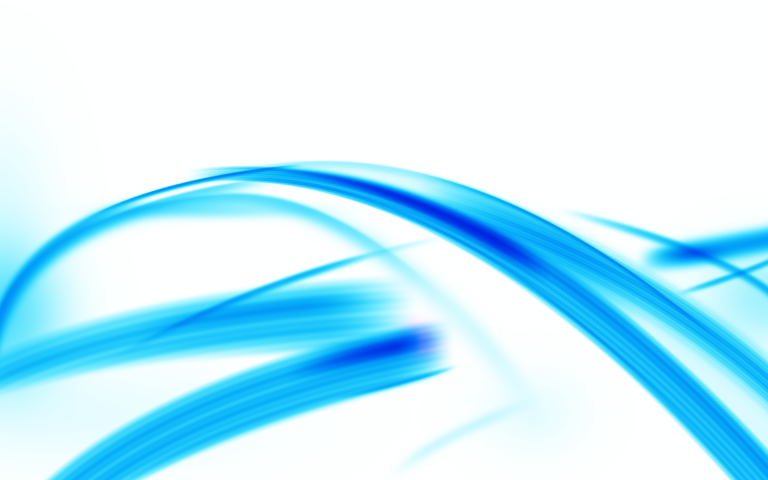
A WebGL 2 fragment shader for this background:

```glsl
#version 300 es
precision highp float;
// Soft blue light ribbons arching over a white ground.
// Ribbons follow quadratic curves and add ink density; the sum then
// absorbs red first, green next and blue last.
uniform vec2 u_resolution;
out vec4 fragColor;

const vec3 INK = vec3(3, .36, .025);
const vec3 ROSE = vec3(.1, .55, .02);
const vec3 PAPER = vec3(.995, 1, 1);

// Signed distance, positive above, to a curve running left to right.
// The columns are its start, middle and end.
float arc(vec2 p, mat3x2 k) {
  vec2 control = 2.0 * k[1] - .5 * (k[0] + k[2]);
  vec2 bend = k[0] - 2.0 * control + k[2];
  vec2 lead = 2.0 * (control - k[0]);
  float dx = p.x - k[0].x;
  float speed = sqrt(max(lead.x * lead.x + 4.0 * bend.x * dx, 1e-4));
  float t = 2.0 * dx / (lead.x + speed);
  float slope = (lead.y + 2.0 * bend.y * t) / speed;
  return (p.y - k[0].y - (lead.y + bend.y * t) * t) / sqrt(1.0 + slope * slope);
}

// Bell profile with separate widths above and below the curve.
float stroke(float d, float above, float below) {
  float r = d / (d > 0.0 ? above : below);
  return exp(-r * r);
}

// Soft area below one curve and above another.
float between(float upper, float lower, float soft) {
  return smoothstep(-soft, soft, -upper) * smoothstep(-soft, soft, lower);
}

float span(float x, float in0, float in1, float out0, float out1) {
  return smoothstep(in0, in1, x) * (1.0 - smoothstep(out0, out1, x));
}

float glow(vec2 p, vec2 center, vec2 radius) {
  vec2 q = (p - center) / radius;
  return exp(-dot(q, q));
}

// Fine silky variation across a ribbon.
float silk(float d, float frequency) {
  return 1.0 + .18 * sin(d * frequency) + .1 * sin(d * frequency * 2.7 + 1.0);
}

float mainArch(vec2 p) {
  float x = p.x;
  float left = arc(p, mat3x2(0, .365, .208, .558, .625, .656));
  float top = arc(p, mat3x2(.521, .648, 1.042, .583, 1.6, .198));
  float core = arc(p, mat3x2(.417, .644, 1, .515, 1.6, .021));
  float under = arc(p, mat3x2(.375, .617, .938, .5, 1.531, 0));
  float upper = arc(p, mat3x2(.833, .604, 1.25, .446, 1.6, .208));
  float spread = smoothstep(.55, 1.2, x);
  // Left shoulder and its thin outer lines
  float ink = .9 * stroke(left + .008, .01, .022) * span(x, -.1, 0.0, .13, .33);
  ink += 1.6 * stroke(left, .002, .005) * span(x, .15, .35, .5, .64);
  ink += .35 * stroke(left + .022, .004, .014) * span(x, .15, .3, .42, .6);
  // Main ribbon with its deep core
  float body = between(core - mix(.004, .022, spread), under, mix(.004, .011, spread));
  float depth = mix(.006, .019, spread);
  ink += .85 * body * silk(core, 500.0) * smoothstep(.38, .62, x);
  ink += .5 * stroke(core, .012, .012) * smoothstep(.5, .8, x);
  ink += 3.6 * stroke(core, depth, depth) * span(x, .5, .9, 1.02, 1.16);
  ink += .5 * stroke(under - .008, .004, .004) * span(x, .4, .7, 1.2, 1.6);
  // Upper ribbon, its rim and the wash between both ribbons
  ink += .95 * stroke(upper, .024, .03) * silk(upper, 350.0) * smoothstep(.85, 1.2, x);
  ink += 1.2 * stroke(top, .002, .005) * span(x, .85, 1.15, 1.3, 1.55);
  ink += .14 * stroke(top, .003, .012) * span(x, .5, .65, .95, 1.1);
  float wash = .05 + .35 * span(x, .85, 1.08, 1.16, 1.36);
  return ink + wash * between(top, core, .01) * smoothstep(.6, .9, x);
}

float innerArch(vec2 p) {
  float left = arc(p, mat3x2(0, .354, .167, .517, .458, .59));
  float right = arc(p, mat3x2(.458, .59, .771, .498, 1.115, .167));
  float ink = .35 * stroke(left, .006, .02) * (1.0 - smoothstep(.44, .48, p.x));
  ink += .35 * stroke(right, .006, .02) * span(p.x, .44, .48, .6, .95);
  ink += .06 * stroke(right, .02, .03) * span(p.x, .6, .8, 1.0, 1.15);
  return ink + .18 * glow(p, vec2(.43, .56), vec2(.16, .014));
}

float lowerSweeps(vec2 p) {
  float x = p.x;
  float midTop = arc(p, mat3x2(0, .246, .313, .344, .729, .4));
  float midBase = arc(p, mat3x2(0, .198, .375, .267, .813, .281));
  float lowTop = arc(p, mat3x2(.115, 0, .417, .181, .833, .306));
  float lowBase = arc(p, mat3x2(.27, 0, .563, .123, .917, .225));
  float diagonal = arc(p, mat3x2(.229, .25, .542, .396, .896, .5));
  float rim = arc(p, mat3x2(.688, .167, .833, .202, .948, .235));
  float ink = .65 * between(midTop, midBase, .028) * silk(midTop, 140.0) * (1.0 - smoothstep(.66, .88, x));
  ink += .6 * stroke(midTop + .025, .016, .025) * span(x, .25, .5, .62, .78);
  ink += .85 * between(lowTop, lowBase, .018) * silk(lowTop, 170.0) * (1.0 - smoothstep(.8, .95, x));
  ink += 3.2 * stroke(lowTop + .025, .017, .02) * span(x, .58, .82, .82, .88);
  ink += stroke(diagonal, .005, .008) * (.9 * span(x, .22, .5, .62, .8) + .1 * span(x, .6, .75, .8, .95));
  return ink + .8 * stroke(rim, .005, .004) * span(x, .68, .82, .86, .96);
}

float rightCrossing(vec2 p) {
  float falling = arc(p, mat3x2(1.125, .573, 1.417, .488, 1.6, .396));
  float band = arc(p, mat3x2(1.333, .454, 1.458, .475, 1.6, .5));
  float thin = arc(p, mat3x2(1.438, .396, 1.531, .427, 1.6, .454));
  float ink = .8 * stroke(falling, .006, .009) * smoothstep(1.15, 1.45, p.x);
  ink += 1.3 * stroke(band, .019, .019) * smoothstep(1.32, 1.45, p.x);
  ink += 1.2 * glow(p, vec2(1.44, .472), vec2(.05, .013));
  ink += .7 * stroke(thin, .005, .006) * smoothstep(1.4, 1.5, p.x);
  return ink + .15 * glow(p, vec2(1.6, .38), vec2(.12, .09));
}

float haze(vec2 p) {
  float trail = arc(p, mat3x2(.813, .01, .938, .09, 1.104, .16));
  float ink = .35 * glow(p, vec2(0, .34), vec2(.11, .13)) + .04 * glow(p, vec2(0, .55), vec2(.1, .2));
  ink += .03 * (glow(p, vec2(.2, .13), vec2(.3, .1)) + glow(p, vec2(1.11, .14), vec2(.1, .08)));
  return ink + .07 * stroke(trail, .012, .014) * span(p.x, .8, .9, 1.0, 1.13);
}

void main() {
  vec2 p = gl_FragCoord.xy / u_resolution.y;
  float ink = mainArch(p) + innerArch(p) + lowerSweeps(p) + rightCrossing(p) + haze(p);
  float rose = glow(p, vec2(.872, .287), vec2(.035, .03));
  fragColor = vec4(PAPER * exp(-ink * INK - rose * ROSE), 1);
}
```
